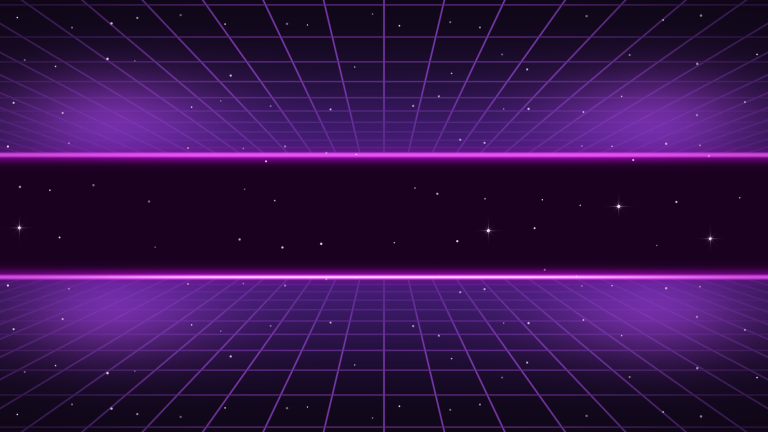
Reproduce this background procedurally as a Shadertoy shader.

```glsl
// Lengths are fractions of the canvas height, measured from its centre
const float BAND_HALF = 0.1415;       // half height of the dark middle band
const float VANISH_OFFSET = 0.2315;   // vanishing point lies this far behind each rail
const float COLUMN_SPACING = 0.237;   // grid columns per unit of perspective
const float ROW_STEP = 0.255;         // grid row interval in inverse depth
const float ROW_START = 1.728;
const float GRID_HALF_WIDTH = 0.0015;
const vec2 HAZE_CENTRE = vec2(0.636, 0.088);
const vec2 HAZE_SIZE = vec2(0.25, 0.105);
const float STAR_CELL = 0.1;
const float STAR_DENSITY = 0.72;
const float SPARKLE_SHARE = 0.16;

const vec3 BAND_COLOUR = vec3(0.105, 0.005, 0.125);
const vec3 FLOOR_COLOUR = vec3(0.055, 0.025, 0.085);
const vec3 MIST_COLOUR = vec3(0.20, 0.085, 0.36);
const vec3 HAZE_COLOUR = vec3(0.23, 0.085, 0.27);
const vec3 GRID_COLOUR = vec3(0.54, 0.25, 0.76);
const vec3 GLOW_COLOUR = vec3(0.58, 0.02, 0.66);
const vec3 RAIL_COLOUR = vec3(0.87, 0.27, 0.93);
const vec3 HOT_COLOUR = vec3(1.0, 0.88, 1.0);
const vec3 STAR_COLOUR = vec3(0.93, 0.86, 0.96);

vec3 hash3(vec2 cell) {
    vec3 q = fract(cell.xyx * vec3(0.1031, 0.1030, 0.0973));
    q += dot(q, q.yxz + 33.33);
    return fract((q.xxy + q.yzz) * q.zyx);
}

float strokeMask(float dist, float halfWidth, float pixel) {
    return 1.0 - smoothstep(max(0.0, halfWidth - pixel), halfWidth + pixel, dist);
}

float nearestLine(float coord) {
    return abs(coord - round(coord));
}

// Perspective floor; depth is the distance outward from the rail
vec3 gridPlane(float x, float depth, float pixel) {
    float side = abs(x);
    float u = depth + VANISH_OFFSET;

    // Mist along the rail and a soft pool of light at each side
    float mist = exp(-pow(depth / 0.185, 2.0)) * mix(1.0, 0.6, smoothstep(0.6, 0.9, side));
    vec2 q = (vec2(side, depth) - HAZE_CENTRE) / HAZE_SIZE;
    vec3 colour = FLOOR_COLOUR + MIST_COLOUR * mist + HAZE_COLOUR * exp(-dot(q, q));

    // Converging columns, corrected for their slant
    float column = x / (COLUMN_SPACING * u);
    float slant = COLUMN_SPACING * round(column);
    float columnDist = nearestLine(column) * COLUMN_SPACING * u * inversesqrt(1.0 + slant * slant);
    float columns = strokeMask(columnDist, GRID_HALF_WIDTH, pixel);

    // Rows that crowd toward the rail
    float row = (1.0 / u - ROW_START) / ROW_STEP;
    float rowDist = nearestLine(row) * ROW_STEP * u * u;
    float rows = strokeMask(rowDist, GRID_HALF_WIDTH * 0.7, pixel);

    float fade = mix(1.0, 0.4, smoothstep(0.25, 0.85, side));
    float columnGain = mix(0.45, 0.85, smoothstep(0.0, 0.2, depth));
    float rowGain = mix(0.2, 0.55, smoothstep(0.0, 0.2, depth));
    float lines = max(columns * columnGain, rows * rowGain) * fade;
    return mix(colour, max(colour, GRID_COLOUR), lines);
}

// One jittered star per cell; some carry thin crossed rays
float starField(vec2 p, float sparkles, float pixel) {
    vec2 cell = floor(p / STAR_CELL);
    vec3 rnd = hash3(cell + 47.0);
    vec3 kind = hash3(cell + 113.0);
    vec2 d = p - (cell + 0.22 + 0.56 * rnd.xy) * STAR_CELL;
    float radius = mix(0.0012, 0.0027, kind.x);
    float dot_ = strokeMask(length(d), radius, pixel * 0.8) * mix(0.4, 1.0, kind.y);
    vec2 a = abs(d);
    vec2 e = abs(vec2(d.x + d.y, d.x - d.y)) * 0.7071;
    float rays = exp(-a.x / 0.007 - a.y / 0.0012) + exp(-a.y / 0.007 - a.x / 0.0012);
    rays += 0.6 * (exp(-e.x / 0.005 - e.y / 0.0012) + exp(-e.y / 0.005 - e.x / 0.0012));
    float sparkle = sparkles * step(kind.z, SPARKLE_SHARE);
    return step(rnd.z, STAR_DENSITY) * min(1.0, dot_ + rays * sparkle);
}

void mainImage(out vec4 fragColor, in vec2 fragCoord) {
    float pixel = 1.0 / iResolution.y;
    vec2 p = (fragCoord - 0.5 * iResolution.xy) * pixel;
    float depth = abs(p.y) - BAND_HALF;
    float outside = smoothstep(-pixel, pixel, depth);
    float lower = step(p.y, 0.0);

    // Dark band between two mirrored floors
    vec3 colour = mix(BAND_COLOUR, gridPlane(p.x, max(depth, 0.0), pixel), outside);

    // Neon rails: wide glow inward, tighter glow outward
    float inner = exp(-pow(depth / 0.017, 2.0));
    float outer = 0.65 * exp(-depth / 0.012);
    float ends = mix(1.0, 0.75, smoothstep(0.4, 0.9, abs(p.x)));
    colour = mix(colour, GLOW_COLOUR, mix(inner, outer, outside) * ends);
    float core = 1.0 - smoothstep(0.002, 0.0085, abs(depth));
    colour = mix(colour, RAIL_COLOUR, core * ends);
    float heat = lower * exp(-pow(p.x / 0.65, 4.0));
    float hot = strokeMask(abs(depth), 0.0025, pixel);
    colour = mix(colour, HOT_COLOUR, hot * mix(0.12, 0.9, heat));

    // Stars are mirrored over the floors and free inside the band
    vec2 starPos = vec2(p.x, mix(p.y, abs(p.y) + 3.0, step(0.0, depth)));
    float stars = starField(starPos, step(depth, 0.0), pixel);
    fragColor = vec4(mix(colour, STAR_COLOUR, stars), 1.0);
}
```
